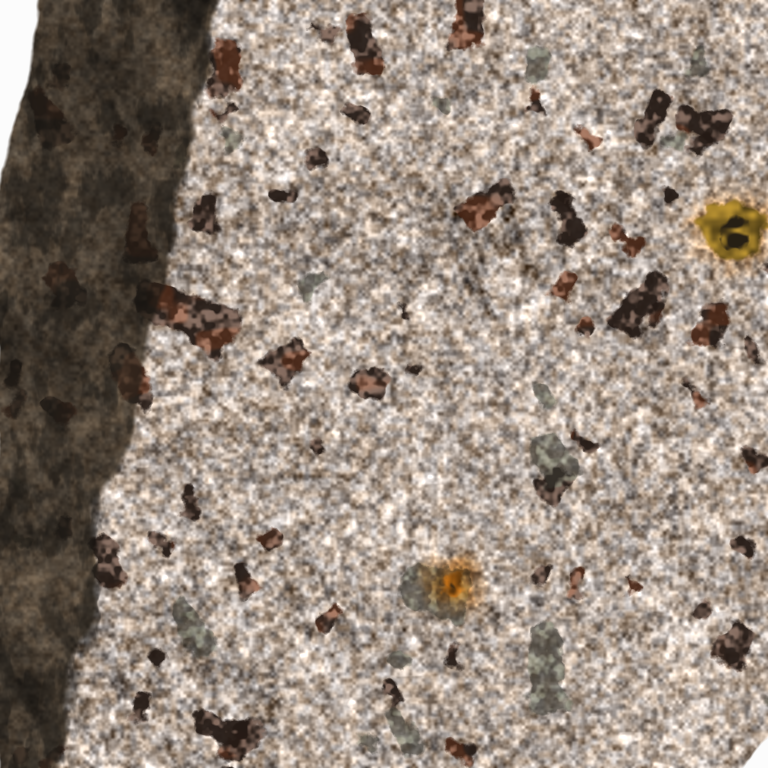
Reproduce this texture procedurally as a WebGL 2 fragment shader.

```glsl
#version 300 es
precision highp float;

uniform vec2 u_resolution;
out vec4 fragColor;

float hash(vec2 p) {
    vec3 q = fract(p.xyx * 0.1031);
    q += dot(q, q.yzx + 33.33);
    return fract((q.x + q.y) * q.z);
}

float noise(vec2 p) {
    vec2 cell = floor(p), f = fract(p);
    f = f * f * (3.0 - 2.0 * f);
    return mix(mix(hash(cell), hash(cell + vec2(1, 0)), f.x),
               mix(hash(cell + vec2(0, 1)), hash(cell + vec2(1, 1)), f.x), f.y);
}

float fbm(vec2 p) {
    float sum = 0.0, amplitude = 0.5;
    for (int i = 0; i < 4; i++) {
        sum += amplitude * noise(p);
        p = mat2(1.6, 1.2, -1.2, 1.6) * p + 7.3;
        amplitude *= 0.5;
    }
    return sum / 0.9375;
}

// Scattered ragged prisms: x = coverage, y = random mineral kind
vec2 crystals(vec2 p, float frequency, float density) {
    vec2 q = p * frequency, base = floor(q), result = vec2(0);
    float ragged = (fbm(p * 55.0) - 0.5) * frequency * 0.022;
    for (int j = -1; j <= 1; j++)
    for (int i = -1; i <= 1; i++) {
        vec2 cell = base + vec2(i, j), id = cell + frequency * 13.0;
        if (hash(id) > density) continue;
        vec2 center = cell + 0.2 + 0.6 * vec2(hash(id + 31.7), hash(id + 57.1));
        float angle = (hash(id + 83.9) - 0.6) * 2.4;
        float c = cos(angle), s = sin(angle);
        vec2 local = mat2(c, s, -s, c) * (q - center);
        float shape = hash(id + 107.3);
        vec2 halfSize = vec2(mix(0.11, 0.18, hash(id + 131.0)), mix(0.2, 0.42, shape));
        local.x *= 1.0 + 0.7 * local.y;
        vec2 edge = abs(local) - halfSize + 0.08;
        float d = length(max(edge, 0.0)) + min(max(edge.x, edge.y), 0.0) - 0.08 + ragged;
        float cover = 1.0 - smoothstep(-0.003, 0.003, d / frequency);
        if (cover > result.x) result = vec2(cover, hash(id + 151.7));
    }
    return result;
}

vec3 addCrystals(vec3 color, vec2 p, float frequency, float density) {
    vec2 crystal = crystals(p, frequency, density);
    float facets = smoothstep(0.42, 0.8, 0.6 * noise(p * 85.0) + 0.4 * noise(p * 170.0));
    vec3 mineral = mix(vec3(0.14, 0.10, 0.08), vec3(0.52, 0.42, 0.37), facets);
    float rusty = smoothstep(0.5, 0.7, noise(p * 34.0 + 9.0)) * step(crystal.y, 0.5);
    mineral += rusty * vec3(0.13, 0.04, 0.0);
    float green = step(0.82, crystal.y);
    mineral = mix(mineral, mineral * vec3(0.85, 1.1, 1.05) + 0.1, green);
    return mix(color, mineral, crystal.x * mix(0.94, 0.65, green));
}

vec3 groundmass(vec2 p) {
    float grain = 0.40 * (noise(p * 150.0) - 0.5)
                + 0.30 * (noise(p * 82.0 + 4.0) - 0.5)
                + 0.26 * (noise(p * 245.0 + 8.0) - 0.5);
    float relief = 0.20 * (fbm(p * 7.0) - 0.5);
    vec3 color = vec3(0.69, 0.635, 0.59) + grain + relief;
    color += (noise(p * 115.0 + 21.0) - 0.5) * vec3(0.06, 0.0, -0.07);

    // Slanted grooves in the broken face
    float groove = fbm(vec2(p.x * 34.0 + p.y * 9.0, p.y * 10.0));
    float grooved = smoothstep(0.2, 0.0, length((p - vec2(0.65, 0.64)) * vec2(1.2, 0.9)))
                  + 0.5 * smoothstep(0.55, 0.75, fbm(p * 4.0 + 15.0));
    color -= grooved * smoothstep(0.5, 0.72, groove) * vec3(0.27, 0.26, 0.25);

    // Pale flecks
    color += 0.16 * smoothstep(0.76, 0.92, noise(p * 48.0 + 3.0));
    return color;
}

// Weathered spots with a dark core and an ochre halo
vec3 addStains(vec3 color, vec2 p) {
    for (int i = 0; i < 2; i++) {
        float aged = float(i);
        vec2 offset = p - mix(vec2(0.588, 0.24), vec2(0.955, 0.70), aged);
        float r = length(offset) + 0.035 * (fbm(p * 38.0) - 0.5);
        float halo = 1.0 - smoothstep(0.012, 0.052 + 0.02 * aged, r);
        color = mix(color, color * vec3(1.15, 0.87, 0.50), halo);
        vec3 crust = mix(vec3(0.62, 0.36, 0.08), vec3(0.52, 0.41, 0.14), aged);
        crust *= 0.55 + 0.9 * noise(p * 100.0);
        color = mix(color, crust, 1.0 - smoothstep(-0.004, 0.004, r - mix(0.014, 0.04, aged)));
        float core = 1.0 - smoothstep(-0.004, 0.004, r - mix(0.007, 0.019, aged));
        color = mix(color, vec3(0.15, 0.12, 0.08), core * smoothstep(0.25, 0.5, noise(p * 70.0)));
    }
    return color;
}

void main() {
    vec2 p = gl_FragCoord.xy / u_resolution;
    vec3 color = groundmass(p);
    color = addCrystals(color, p, 18.0, 0.17);
    color = addCrystals(color, p, 9.0, 0.27);
    color = addCrystals(color, p, 6.0, 0.11);
    color = addStains(color, p);

    // Shaded side face behind a ragged ridge
    float ridge = 0.065 + 0.225 * p.y + 0.055 * (fbm(p * 9.0 + 2.0) - 0.5);
    float side = p.x - ridge;
    float rim = smoothstep(0.035, 0.0, side) * smoothstep(0.5, 0.68, fbm(p * vec2(42.0, 20.0)));
    color *= 1.0 - 0.5 * rim;
    vec3 shaded = mix(vec3(0.42), color, 0.55) * vec3(0.53, 0.48, 0.41);
    shaded *= 0.55 + 0.75 * fbm(vec2(p.x * 16.0 + p.y * 5.0, p.y * 9.0));
    color = mix(shaded, color, smoothstep(-0.005, 0.005, side));

    // Bright backdrop past the outline
    float wobble = 0.012 * (fbm(p * 24.0) - 0.5);
    float leftGap = p.x - 0.058 * smoothstep(0.7, 1.02, p.y) + 0.004 + wobble;
    float cornerGap = 1.025 - p.x + 0.9 * p.y - 0.06 + wobble;
    color = mix(vec3(0.99), color, smoothstep(-0.003, 0.003, min(leftGap, cornerGap)));

    fragColor = vec4(clamp(color, 0.0, 1.0), 1.0);
}
```
